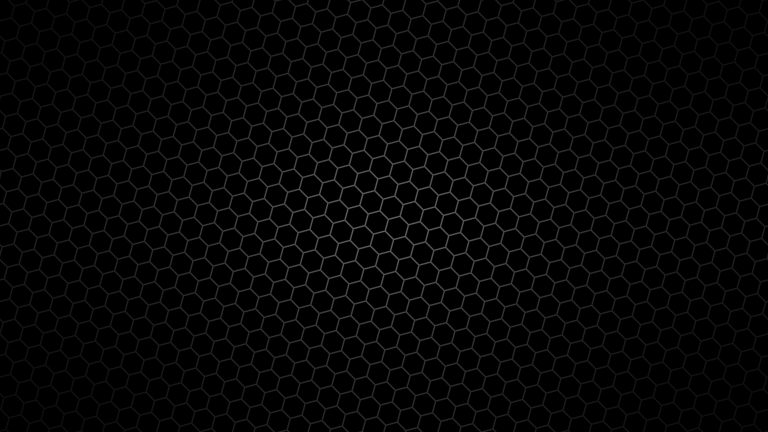
Give the GLSL for this pattern, as a Shadertoy shader.

```glsl
// A slanted honeycomb of thin grey lines on black, lit from the middle.
// The canvas maps to a hexagonal lattice by whole steps, so opposite edges join.
// A periodic falloff dims the lines smoothly towards the borders.

#define STEPS_ACROSS vec2(41.0, -11.0) // lattice steps along the canvas width
#define STEPS_DOWN   vec2(-6.0, 23.0)  // lattice steps along the canvas height
#define PHASE        vec2(0.02, 0.45)  // lattice offset
#define LINE_WIDTH   0.067             // relative to the cell spacing
#define LINE_GREY    0.38              // line brightness at the centre
#define FALLOFF      vec2(1.1, 0.8)    // dimming across and down

const float PI = 3.14159;
const float ROOT3 = 1.73205;

// Distance to the nearest cell border; cells are one unit apart.
float hexBorder(vec2 p) {
    vec2 period = vec2(1.0, ROOT3);
    vec2 a = mod(p, period) - 0.5 * period;
    vec2 b = mod(p - 0.5 * period, period) - 0.5 * period;
    vec2 g = abs(dot(a, a) < dot(b, b) ? a : b);
    return 0.5 - max(g.x, dot(g, vec2(0.5, 0.5 * ROOT3)));
}

// Light that is strongest in the middle and repeats with the canvas.
float centreLight(vec2 uv) {
    vec2 s = sin(PI * (uv - 0.5));
    return exp(-dot(FALLOFF, s * s));
}

void mainImage(out vec4 fragColor, in vec2 fragCoord) {
    vec2 uv = fragCoord / iResolution.xy;

    // Canvas to lattice steps, then to a regular hexagonal plane
    vec2 cell = uv.x * STEPS_ACROSS + (1.0 - uv.y) * STEPS_DOWN - PHASE;
    vec2 p = vec2(cell.x + 0.5 * cell.y, 0.5 * ROOT3 * cell.y);

    // Size of one pixel in units of the cell spacing
    float cells = STEPS_ACROSS.x * STEPS_DOWN.y - STEPS_ACROSS.y * STEPS_DOWN.x;
    float pixel = sqrt(0.5 * ROOT3 * cells / (iResolution.x * iResolution.y));

    // Antialiased lines
    float inside = 0.5 * LINE_WIDTH - hexBorder(p);
    float line = smoothstep(-0.75 * pixel, 0.75 * pixel, inside);

    fragColor = vec4(vec3(LINE_GREY * line * centreLight(uv)), 1.0);
}
```
